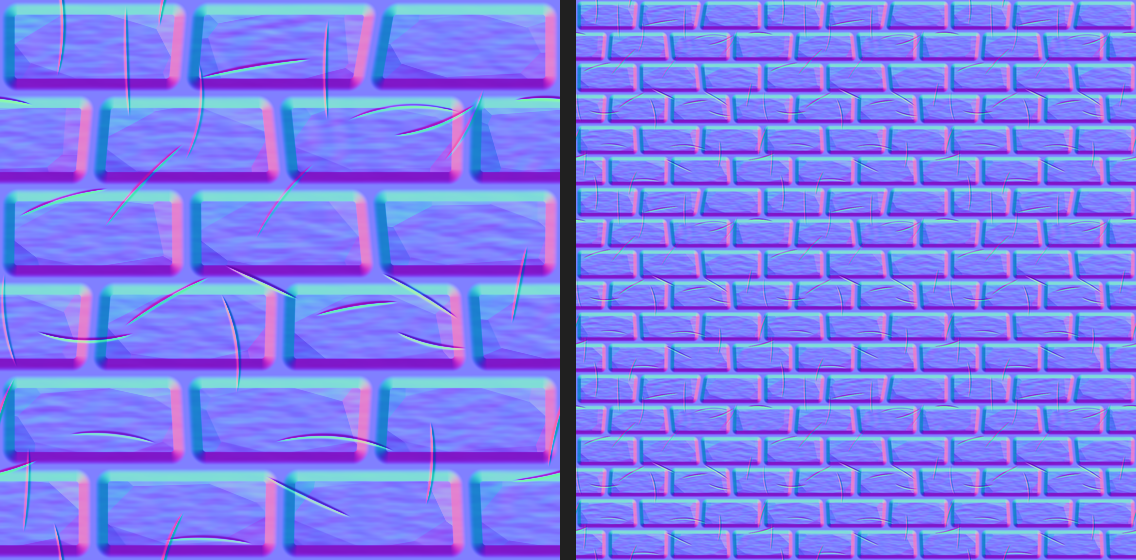
Left: one tile. Right: repeated 3 by 3.
This texture map is drawn by a WebGL 2 fragment shader. Its source:

```glsl
#version 300 es
precision highp float;
// Tileable normal map of a worn brick wall: bevelled, chipped bricks crossed by scratches.

uniform vec2 u_resolution;
out vec4 outColor;

const float TAU = 6.2831853;
const float ROWS = 6.0;
const float COLUMNS = 3.0;
const int FACETS = 8;
const int SCRATCHES = 30;
const vec2 SCRATCH_GRID = vec2(6.0, 5.0);

vec2 hash2(vec2 p) {
    vec3 a = fract(p.xyx * vec3(0.1031, 0.1030, 0.0973));
    a += dot(a, a.yzx + 33.33);
    return fract((a.xx + a.yz) * a.zy);
}

// Gradient noise that wraps after one canvas; freq must be whole numbers.
float corner(vec2 cell, vec2 f, vec2 offset, vec2 freq, float seed) {
    float angle = TAU * hash2(mod(cell + offset, freq) + seed).x;
    return dot(vec2(cos(angle), sin(angle)), f - offset);
}

float gradientNoise(vec2 uv, vec2 freq, float seed) {
    vec2 p = uv * freq;
    vec2 cell = floor(p), f = p - cell;
    vec2 w = f * f * f * (f * (f * 6.0 - 15.0) + 10.0);
    float low = mix(corner(cell, f, vec2(0, 0), freq, seed), corner(cell, f, vec2(1, 0), freq, seed), w.x);
    float high = mix(corner(cell, f, vec2(0, 1), freq, seed), corner(cell, f, vec2(1, 1), freq, seed), w.x);
    return mix(low, high, w.y);
}

// Fine horizontal grain with patches of curved ripples.
float grainHeight(vec2 uv) {
    float grain = gradientNoise(uv, vec2(14, 44), 3.0) + 0.35 * gradientNoise(uv, vec2(30, 96), 17.0);
    float patches = smoothstep(0.05, 0.4, gradientNoise(uv, vec2(6, 8), 41.0));
    float ripple = sin(32.0 * gradientNoise(uv, vec2(3, 7), 59.0));
    return 0.0026 * grain + 0.0007 * patches * ripple;
}

vec2 grainTilt(vec2 uv) {
    vec2 e = vec2(0.0015, 0.0);
    float h = grainHeight(uv);
    return (h - vec2(grainHeight(uv + e.xy), grainHeight(uv + e.yx))) / e.x;
}

// Leans the vertical joints; x is in row heights, a brick is two wide.
float leanJoints(float x, float y, float row) {
    float joint = floor(x * 0.5 + 0.5);
    float h = 2.0 * hash2(vec2(mod(joint, COLUMNS), row) + 71.0).x - 1.0;
    float lean = 0.02 * h + 0.16 * h * h * h;
    float reach = 1.0 - smoothstep(0.3, 1.0, abs(x - 2.0 * joint));
    return x - lean * (y - 0.5) * reach;
}

// Tilt of the highest cutting plane around an oval, flat inside it.
vec2 facetTilt(vec2 p, vec2 id) {
    vec2 oval = vec2(0.80, 0.35);
    vec2 tilt = vec2(0.0);
    float best = 0.0;
    for (int i = 0; i < FACETS; i++) {
        vec2 h = hash2(id * 13.0 + float(i) * 3.7 + 5.0);
        float angle = TAU * (float(i) + 0.9 * h.x) / float(FACETS);
        vec2 dir = normalize(vec2(cos(angle), sin(angle)) / oval);
        float slope = mix(0.16, 0.42, h.y);
        float cut = slope * (dot(p, dir) - length(dir * oval) * mix(0.84, 1.08, h.x));
        tilt = mix(tilt, slope * dir, smoothstep(0.0, 0.004, cut - best));
        best = max(best, cut);
    }
    return tilt;
}

vec2 brickTilt(vec2 p, vec2 id, vec2 grain) {
    const float radius = 0.18;
    vec2 q = abs(p) - vec2(0.99, 0.49) + radius;
    vec2 outside = max(q, 0.0);
    float depth = radius - length(outside) - min(max(q.x, q.y), 0.0);
    vec2 dir = sign(p) * outside / max(length(outside), 0.0001);

    float inside = smoothstep(0.0, 0.08, depth);
    float top = smoothstep(0.137, 0.155, depth);
    vec2 bevel = dir * (1.25 - 0.2 * dir.y) + 0.35 * grain;
    vec2 face = facetTilt(p, id) + grain;
    return mix(bevel * inside, face, top);
}

// A curved, tapering groove whose walls face each other.
vec2 scratchTilt(vec2 q, float angle, float halfLength, float bend, float strength) {
    vec2 along = vec2(cos(angle), sin(angle));
    vec2 across = vec2(-along.y, along.x);
    float u = dot(q, along);
    float taper = max(1.0 - u * u / (halfLength * halfLength), 0.0);
    float t = (dot(q, across) - bend * u * u) / mix(0.0013, 0.0030, taper);
    vec2 wall = normalize(across - 2.0 * bend * u * along);
    return -wall * strength * smoothstep(0.0, 0.5, taper) * t * exp(-t * t);
}

vec2 allScratches(vec2 uv) {
    vec2 tilt = vec2(0.0);
    for (int i = 0; i < SCRATCHES; i++) {
        float n = float(i);
        vec2 a = hash2(vec2(n, 7.0)), b = hash2(vec2(n, 29.0));
        vec2 center = (vec2(mod(n, SCRATCH_GRID.x), floor(n / SCRATCH_GRID.x)) + a) / SCRATCH_GRID;
        vec2 q = fract(uv - center + 0.5) - 0.5;
        float angle = b.x < 0.5 ? 2.2 * b.x - 0.55 : 0.8 + 2.0 * (b.x - 0.5);
        tilt += scratchTilt(q, angle, mix(0.06, 0.11, b.y), 4.0 * (a.y - 0.5), mix(2.5, 5.5, a.x));
    }
    return tilt;
}

void main() {
    vec2 uv = gl_FragCoord.xy / u_resolution;
    vec2 wall = uv * ROWS;
    float row = floor(wall.y), y = wall.y - row;
    float x = leanJoints(wall.x - 1.0 + mod(row, 2.0), y, row);
    float column = floor(x * 0.5);
    vec2 p = vec2(x - 2.0 * column - 1.0, y - 0.5);
    vec2 id = vec2(mod(column, COLUMNS), row);

    vec2 tilt = brickTilt(p, id, grainTilt(uv)) + allScratches(uv);
    outColor = vec4(normalize(vec3(tilt, 1.0)) * 0.5 + 0.5, 1.0);
}
```
